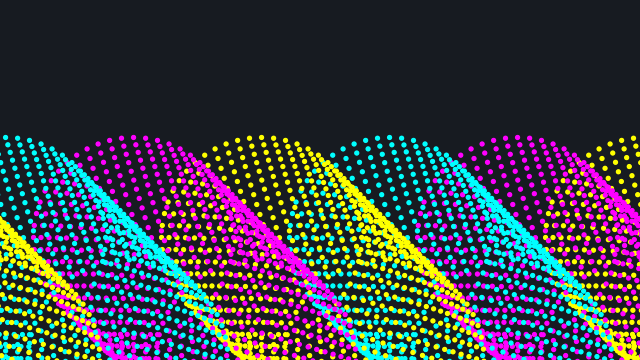
Give the GLSL for this background, as a WebGL 1 fragment shader.

```glsl
precision highp float;

uniform vec2 u_resolution;

const float TAU = 6.2831853;
const float SPACING = 0.2;

// Cyan, magenta and yellow in turn across the canvas
vec3 inkColor(float column) {
    float k = mod(column, 3.0);
    if (k < 0.5) return vec3(0.0, 1.0, 1.0);
    if (k < 1.5) return vec3(1.0, 0.0, 1.0);
    return vec3(1.0, 1.0, 0.0);
}

// Distance to the nearest dot of a ring; the angle runs clockwise from the top
float ringDistance(vec2 p, float turn) {
    float stepAngle = TAU / 52.0;
    float angle = atan(p.x, -p.y) - turn;
    angle = floor(angle / stepAngle + 0.5) * stepAngle + turn;
    return length(p - 0.1563 * vec2(sin(angle), -cos(angle)));
}

void main() {
    // Canvas widths, with y measured down from the top
    vec2 p = vec2(gl_FragCoord.x, u_resolution.y - gl_FragCoord.y) / u_resolution.x;
    float soft = 0.6 / u_resolution.x;
    vec3 color = vec3(0.09, 0.106, 0.13);

    // Only three trails of rings can reach a point; the left one is on top
    float rightmost = floor((p.x + 0.152) / SPACING);
    for (float i = 0.0; i < 3.0; i++) {
        float column = rightmost - i;
        vec2 origin = vec2(0.0087 + column * SPACING, 0.3711);

        // Each ring slides diagonally and turns back a little
        float d = 1.0;
        for (float row = 0.0; row < 18.0; row++) {
            vec2 local = p - origin - 0.01125 * row;
            d = min(d, ringDistance(local, -0.049 * row));
        }
        float dots = 1.0 - smoothstep(-soft, soft, d - 0.0041);
        color = mix(color, inkColor(column), dots);
    }

    gl_FragColor = vec4(color, 1.0);
}
```
